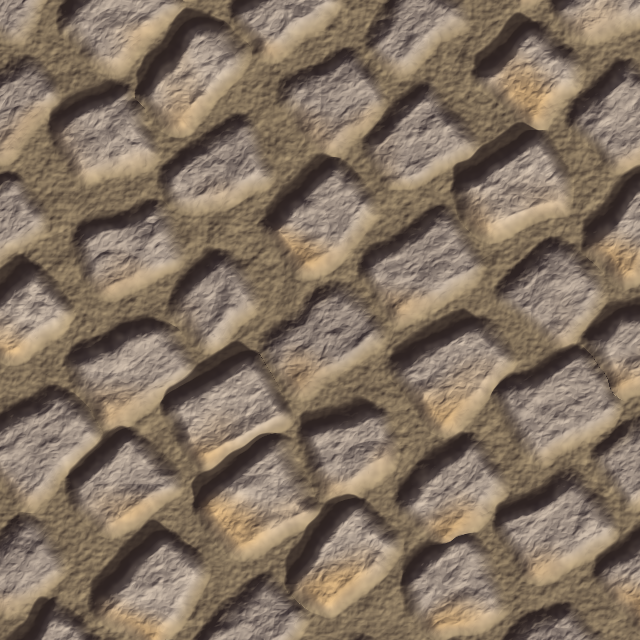
A WebGL 1 fragment shader for this texture:

```glsl
precision highp float;
uniform vec2 u_resolution;

// Layout, in canvas heights
const vec2 CELL = vec2(0.192, 0.150);
const float ROW_ANGLE = 0.64;
const float TURN = 0.55;
const float JITTER = 0.22;
const float CORNER = 0.030;
const float WARP = 0.017;

// Relief
const float RISE_LOW = 0.014;
const float RISE_HIGH = 0.038;
const float CRAG_FREQ = 15.0;
const float CRAG_HEIGHT = 0.017;
const float GRAIN_FREQ = 115.0;
const float GRAIN_HEIGHT = 0.0017;
const float SLOPE_STEP = 0.0016;

// Light
const vec3 LIGHT = vec3(0.42, -0.70, 0.66);
const float SHADOW_STEP = 0.006;
const float SHADOW_TONE = 0.24;
const float CONTRAST = 0.85;
const float MORTAR_TONE = 0.51;
const float STONE_TONE = 0.70;

// Colours
const vec3 DARK = vec3(0.18, 0.145, 0.15);
const vec3 PALE = vec3(0.80, 0.735, 0.635);
const vec3 MORTAR_TINT = vec3(1.00, 0.96, 0.86);
const vec3 STONE_TINT = vec3(0.99, 0.985, 1.03);
const vec3 OCHRE_TINT = vec3(1.08, 0.95, 0.74);

struct Stone {
  float dist;
  vec2 offset;
  float seed;
};

vec2 hash2(vec2 p) {
  vec3 q = fract(p.xyx * vec3(0.1031, 0.1030, 0.0973));
  q += dot(q, q.yzx + 33.33);
  return fract((q.xx + q.yz) * q.zy);
}

mat2 rotation(float a) {
  float c = cos(a), s = sin(a);
  return mat2(c, -s, s, c);
}

float corner(vec2 cell, vec2 f, vec2 o) {
  return dot(hash2(cell + o) * 2.0 - 1.0, f - o);
}

float gradientNoise(vec2 p) {
  vec2 i = floor(p), f = p - i;
  vec2 u = f * f * f * (f * (f * 6.0 - 15.0) + 10.0);
  float low = mix(corner(i, f, vec2(0.0)), corner(i, f, vec2(1.0, 0.0)), u.x);
  float high = mix(corner(i, f, vec2(0.0, 1.0)), corner(i, f, vec2(1.0)), u.x);
  return mix(low, high, u.y);
}

float roundedBox(vec2 p, vec2 extent) {
  vec2 q = abs(p) - extent + CORNER;
  return length(max(q, 0.0)) + min(max(q.x, q.y), 0.0) - CORNER;
}

// Uneven blocks in staggered, tilted rows
Stone nearestStone(vec2 p) {
  p += WARP * vec2(gradientNoise(p * 11.0), gradientNoise(p * 11.0 + 40.0));
  p += 0.5 * WARP * vec2(gradientNoise(p * 27.0 + 9.0), gradientNoise(p * 27.0 + 70.0));
  vec2 g = rotation(ROW_ANGLE) * p;
  float row = floor(g.y / CELL.y);
  Stone best = Stone(1000.0, vec2(0.0), 0.0);
  for (int j = -1; j <= 1; j++) {
    float r = row + float(j);
    float shift = 0.5 * mod(r, 2.0) + 0.3 * hash2(vec2(r, 5.0)).x;
    float column = floor(g.x / CELL.x - shift);
    for (int i = -1; i <= 1; i++) {
      vec2 id = vec2(column + float(i), r);
      vec2 place = hash2(id + 20.0), form = hash2(id + 71.0);
      vec2 center = (id + 0.5 + vec2(shift, 0.0) + JITTER * (place - 0.5)) * CELL;
      vec2 q = rotation((form.x - 0.5) * TURN) * (g - center);
      vec2 extent = CELL * mix(vec2(0.35), vec2(0.47), vec2(form.y, place.x));
      extent.y += 0.35 * q.x * (place.y - 0.5);
      float d = roundedBox(q, extent);
      if (d < best.dist) best = Stone(d, g - center, fract(form.x * 7.0 + place.y));
    }
  }
  best.offset = best.offset * rotation(ROW_ANGLE);
  return best;
}

float stoneMask(float d) {
  return 1.0 - smoothstep(-0.027, 0.006, d);
}

float relief(vec2 p) {
  Stone s = nearestStone(p);
  return stoneMask(s.dist) * mix(RISE_LOW, RISE_HIGH, s.seed);
}

// Chipped creases, stretched along the rows
float crag(vec2 p) {
  vec2 q = rotation(ROW_ANGLE) * p * CRAG_FREQ * vec2(0.8, 1.2);
  float sum = 0.0, amp = 1.0;
  for (int i = 0; i < 4; i++) {
    float n = gradientNoise(q);
    sum += amp * mix(n, abs(n), 0.55);
    q = rotation(0.5) * q * 2.0 + 13.7;
    amp *= 0.54;
  }
  return sum;
}

float surface(vec2 p) {
  Stone s = nearestStone(p);
  float body = stoneMask(s.dist);
  float h = body * mix(RISE_LOW, RISE_HIGH, s.seed);
  h += CRAG_HEIGHT * crag(p) * mix(0.4, 1.0, body);
  return h + GRAIN_HEIGHT * gradientNoise(p * GRAIN_FREQ) * (1.0 - 0.6 * body);
}

float castShadow(vec2 p, vec3 light) {
  float base = relief(p), block = 0.0;
  vec2 dir = normalize(light.xy);
  float climb = 0.75 * light.z / length(light.xy);
  for (int i = 1; i <= 6; i++) {
    float t = float(i) * SHADOW_STEP;
    block = max(block, relief(p + dir * t) - base - t * climb);
  }
  return smoothstep(0.001, 0.009, block);
}

void main() {
  vec2 p = gl_FragCoord.xy / u_resolution.y;
  vec3 light = normalize(LIGHT);
  Stone stone = nearestStone(p);
  float body = stoneMask(stone.dist);

  // Slope lighting and shadows
  float h = surface(p);
  float hx = surface(p + vec2(SLOPE_STEP, 0.0)) - h;
  float hy = surface(p + vec2(0.0, SLOPE_STEP)) - h;
  vec3 normal = normalize(vec3(-hx, -hy, SLOPE_STEP));
  float lit = max(dot(normal, light), 0.0) - light.z;
  float tone = mix(MORTAR_TONE, STONE_TONE + 0.14 * (stone.seed - 0.5), body);
  tone += CONTRAST * lit + 0.14 * gradientNoise(p * 34.0) + 0.12 * gradientNoise(p * 90.0);
  tone *= mix(1.0, SHADOW_TONE, castShadow(p, light));

  // Grey faces, earthy joints, ochre stains on the lower flanks
  float stain = gradientNoise(p * 8.0 + 3.0) - 9.0 * stone.offset.y + 0.5 * (stone.seed - 0.5);
  float ochre = smoothstep(0.1, 0.9, stain) * body;
  vec3 tint = mix(mix(MORTAR_TINT, STONE_TINT, body), OCHRE_TINT, 0.8 * ochre);
  vec3 color = mix(DARK, PALE, clamp(tone, 0.0, 1.1)) * tint;
  gl_FragColor = vec4(color, 1.0);
}
```
